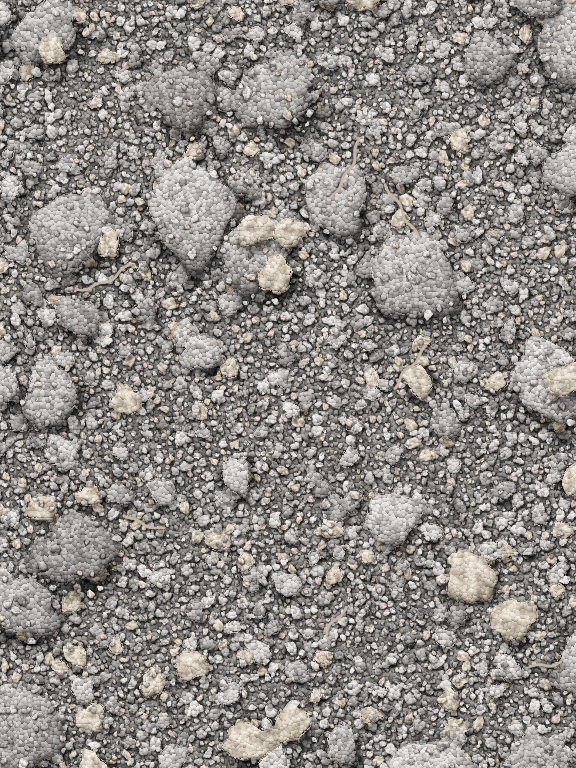
Reproduce this texture procedurally as a Shadertoy shader.

```glsl
const float GRIT_SIZE = 0.0044;
const float CRUMBLE = 0.6;         // how far grit frays the outlines
const float SHADOW_DEPTH = 0.60;
const float AMBIENT = 0.28;
const float DIFFUSE = 0.95;
const float FILM_SPEED = 2.5;      // strength of the soft highlight curve
const int ROOT_COUNT = 7;
const float ROOT_WIDTH = 0.0008;
const vec3 LIGHT_DIR = vec3(-0.2, 0.58, 0.79);
const vec3 PALE_STONE = vec3(0.88, 0.78, 0.66);
const vec3 LIGHT_SOIL = vec3(0.81, 0.775, 0.755);
const vec3 DARK_SOIL = vec3(0.385, 0.37, 0.36);
const vec3 GAP_COLOR = vec3(0.31, 0.30, 0.29);
const vec3 ROOT_COLOR = vec3(0.60, 0.51, 0.42);

vec3 hash3(vec2 c) {
    vec3 q = fract(c.xyx * vec3(0.1031, 0.1030, 0.0973));
    q += dot(q, q.yxz + 33.33);
    return fract((q.xxy + q.yzz) * q.zyx);
}

mat2 rotation(float a) {
    return mat2(cos(a), sin(a), -sin(a), cos(a));
}

// Cellular noise: offset from the nearest grain (xy) and its random value (z)
vec3 nearestGrain(vec2 q) {
    vec2 cell = floor(q);
    vec3 nearest = vec3(2.0, 2.0, 0.0);
    for (int j = -1; j <= 1; j++)
    for (int i = -1; i <= 1; i++) {
        vec2 id = cell + vec2(i, j);
        vec3 rnd = hash3(id + 11.7);
        vec2 d = q - id - rnd.xy;
        if (dot(d, d) < dot(nearest.xy, nearest.xy)) nearest = vec3(d, rnd.z);
    }
    return nearest;
}

// One layer of domed lumps with uneven outlines, laid over the ground
void scatter(inout vec3 ground, vec2 p, float size, float density,
             float paleShare, float brightest, float grit, float seed) {
    mat2 turn = rotation(seed);
    vec2 q = turn * p / size;
    vec2 cell = floor(q);
    float pixel = 1.0 / (iResolution.y * size);
    float top = 0.0, cover = 0.0, shadow = 0.0;
    vec3 face = vec3(0.0);
    for (int j = -1; j <= 1; j++)
    for (int i = -1; i <= 1; i++) {
        vec2 id = cell + vec2(i, j);
        vec3 place = hash3(id + seed);
        vec3 look = hash3(id + seed + 57.3);
        if (place.z > density) continue;

        // Outline: stretched circle bent by layered sines
        float radius = mix(0.31, 0.60, look.x * look.x);
        vec2 w = (q - id - 0.12 - 0.76 * place.xy) * turn / radius;
        vec2 e = rotation(6.28 * look.y) * w * vec2(0.92, 1.0 + 0.45 * place.y);
        float a = atan(e.y, e.x);
        float edge = 1.0 + 0.09 * sin(3.0 * a + 6.3 * look.z)
                   + 0.06 * sin(4.0 * a + 19.0 * place.x)
                   + 0.05 * sin(7.0 * a + 31.0 * look.x);
        float m = length(e) / edge;
        float body = 1.0 - smoothstep(1.0 - 1.5 * pixel / radius, 1.0, m);
        float under = length(w + vec2(-0.06, 0.20)) / edge;
        shadow = max(shadow, 1.0 - smoothstep(0.75, 1.35, under));

        // Flattened dome, lit from the upper left
        float dome = sqrt(max(1.0 - m * m * m, 0.0));
        float height = body * (dome * radius + 0.05);
        if (height > top) {
            top = height;
            cover = body;
            vec3 normal = normalize(vec3(w * min(m, 1.0), dome + 0.3));
            float light = AMBIENT + DIFFUSE * max(dot(normal, LIGHT_DIR), 0.0);
            float stain = 0.5 + 0.5 * sin(4.0 * e.x + 9.0 * look.x + 2.0 * sin(5.0 * e.y));
            bool pale = fract(place.z * 91.7 + look.y) < paleShare;
            vec3 albedo = pale ? PALE_STONE * mix(0.62, 1.0, stain)
                               : mix(DARK_SOIL, LIGHT_SOIL, look.z * brightest);
            face = albedo * light * mix(1.0, grit, pale ? 0.6 : 0.9);
        }
    }
    ground = mix(ground * (1.0 - SHADOW_DEPTH * shadow), face, cover);
}

// Thin curved root fibres
void drawRoots(inout vec3 ground, vec2 p, float aspect) {
    for (int k = 0; k < ROOT_COUNT; k++) {
        vec3 rnd = hash3(vec2(float(k) * 7.3 + 2.0, 41.0));
        vec2 d = rotation(6.28 * rnd.z) * (p - rnd.xy * vec2(aspect, 1.0));
        d.y += 0.008 * sin(d.x * 38.0 + 9.0 * rnd.x) + 0.002 * sin(d.x * 170.0);
        float past = max(abs(d.x) - mix(0.015, 0.05, rnd.y), 0.0);
        float dist = length(vec2(past, d.y)) - ROOT_WIDTH;
        float below = length(vec2(past, d.y + 0.002)) - ROOT_WIDTH;
        ground *= 1.0 - 0.4 * (1.0 - smoothstep(0.0, 0.003, below));
        ground = mix(ground, ROOT_COLOR, 1.0 - smoothstep(0.0, 1.5 / iResolution.y, dist));
    }
}

void mainImage(out vec4 fragColor, in vec2 fragCoord) {
    vec2 p = fragCoord / iResolution.y;
    vec3 grain = nearestGrain(p / GRIT_SIZE);
    float grit = mix(0.6, 1.5, grain.z) * (1.0 + 0.5 * grain.y)
               * (1.0 - 0.5 * dot(grain.xy, grain.xy));
    vec2 frayed = p + grain.xy * GRIT_SIZE * CRUMBLE;

    // Fine soil first, then clods and loose crumbs, pale stones last
    vec3 ground = GAP_COLOR * grit;
    scatter(ground, p, 0.0095, 1.0, 0.14, 1.0, grit, 3.0);
    scatter(ground, p, 0.0175, 0.66, 0.16, 1.0, grit, 17.0);
    scatter(ground, frayed, 0.033, 0.36, 0.22, 0.8, grit, 29.0);
    scatter(ground, frayed, 0.130, 0.36, 0.0, 0.6, grit, 43.0);
    scatter(ground, p, 0.0125, 0.22, 0.18, 1.0, grit, 89.0);
    scatter(ground, frayed, 0.062, 0.17, 0.5, 0.7, grit, 71.0);
    drawRoots(ground, p, iResolution.x / iResolution.y);

    fragColor = vec4(1.0 - exp(-FILM_SPEED * ground), 1.0);
}
```
